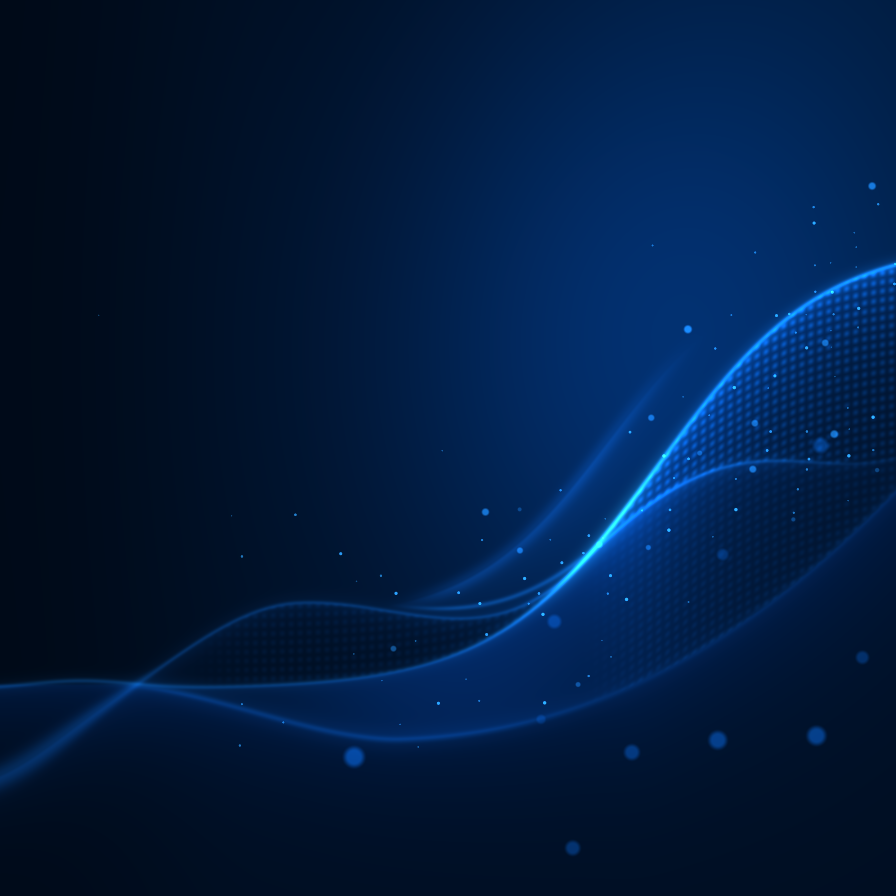
This background is drawn by a three.js fragment shader. Its source:

```glsl
// Dark blue backdrop with a glowing, twisting ribbon of light and drifting motes.
// Strands are height curves built from sigmoids and smoothsteps; the cloth is a
// dotted mesh between them, and the motes come from jittered hash grids.
varying vec2 vUv;

vec3 hash3(vec2 p) {
  vec3 q = fract(p.xyx * vec3(0.1031, 0.1030, 0.0973));
  q += dot(q, q.yzx + 33.33);
  return fract((q.xxy + q.yzz) * q.zyx);
}

float bell(float x, float width) {
  float q = x / width;
  return exp(-q * q);
}

float sigmoid(float x) {
  return 1.0 / (1.0 + exp(-x));
}

// Strand heights at x: crest, twisting edge, lower hem, distant veil
vec4 strands(float x) {
  float crest = 0.231 + 0.5 * sigmoid(10.9 * (x - 0.735)) + 0.009 * bell(x - 0.09, 0.08);
  float twist = crest - 0.11 + 0.2 * smoothstep(-0.05, 0.33, x)
    - 0.09 * smoothstep(0.33, 0.66, x) - 0.216 * smoothstep(0.64, 1.0, x);
  float hem = 0.236 - 0.062 * smoothstep(0.12, 0.45, x)
    + 0.9 * pow(max(x - 0.42, 0.0001), 2.155);
  float veil = 0.308 + 0.4 * sigmoid(13.0 * (x - 0.68));
  return vec4(crest, twist, hem, veil);
}

// Three sizes of mote: large soft discs low down, small sparks along the ribbon
vec3 motes(vec2 p) {
  vec3 light = vec3(0.0);
  for (int i = 0; i < 3; i++) {
    float layer = float(i);
    float count = 9.0 * pow(2.2, layer);
    vec2 cell = floor(p * count);
    vec3 rnd = hash3(cell + 17.0 * layer + 5.0);
    vec2 center = (cell + 0.2 + 0.6 * rnd.xy) / count;
    vec4 h = strands(center.x);
    float path = i == 0 ? h.z - 0.07 : mix(h.y, h.x, 0.6);
    float density = smoothstep(0.1, 1.0, center.x) * bell(center.y - path, 0.15);
    density *= i == 0 ? 0.65 : 0.4;
    float vary = fract(rnd.z * 37.0);
    float radius = 0.012 * pow(0.42, layer) * (0.5 + 0.6 * vary);
    float disc = 1.0 - smoothstep(0.5 * radius, 1.1 * radius, length(p - center));
    vec3 tint = mix(vec3(0.02, 0.2, 0.42), vec3(0.18, 0.58, 0.85), 0.5 * layer);
    light += tint * disc * (0.35 + 0.65 * vary) * step(rnd.z, density);
  }
  return light;
}

void main() {
  float x = vUv.x;
  float y = vUv.y;

  // Signed distance to each strand, corrected for its slope
  vec4 h = strands(x);
  vec4 slope = (strands(x + 0.002) - strands(x - 0.002)) / 0.004;
  vec4 d = (y - h) / sqrt(1.0 + slope * slope);
  vec4 under = 1.0 - smoothstep(-0.002, 0.002, d);
  float right = smoothstep(0.64, 0.74, x);
  float knot = bell(x - 0.685, 0.055);

  // Backdrop glow, shaded where the cloth covers it
  vec2 g = (vUv - vec2(0.74, 0.61)) / vec2(0.34, 0.42);
  float cover = max(under.x, under.y);
  vec3 color = vec3(0.0, 0.052, 0.125) * (0.75 + 0.25 * smoothstep(0.0, 0.3, x));
  color += vec3(0.008, 0.125, 0.29) * exp(-dot(g, g)) * mix(1.0, 0.3, cover);
  color += vec3(0.0, 0.035, 0.07) * smoothstep(0.35, 1.0, x) * y * (1.0 - cover);

  // Distant veil with a soft lower side
  float veilSpan = smoothstep(0.42, 0.52, x) * (1.0 - smoothstep(0.64, 0.8, x));
  float veilFall = under.w * exp(min(d.w, 0.0) / 0.03) * (1.0 - cover);
  color += vec3(0.02, 0.12, 0.25) * veilSpan * (0.6 * bell(d.w, 0.009) + 0.45 * veilFall);

  // Cloth: fill below the crest, haze below the hem, and the lit upper fold
  float fold = under.x * (1.0 - under.y) * right;
  float body = under.x * (1.0 - under.z);
  float crestFall = under.x * exp(min(d.x, 0.0) / 0.05);
  color += vec3(0.005, 0.075, 0.19) * body * bell(x - 0.52, 0.24);
  color += vec3(0.0, 0.035, 0.1) * under.z * exp(min(d.z, 0.0) / 0.08);
  color += vec3(0.01, 0.13, 0.3) * crestFall * (0.15 + 0.85 * right);
  color += vec3(0.01, 0.1, 0.24) * under.y * exp(min(d.y, 0.0) / 0.03)
    * (0.25 + 0.75 * knot) * (1.0 - 0.6 * smoothstep(0.8, 1.0, x));

  // Dotted mesh that follows the bend of the cloth
  vec2 meshPoint = fract(vec2(x, y - 0.5 * h.x) * 100.0) - 0.5;
  float dots = exp(-9.0 * dot(meshPoint, meshPoint));
  float pocket = under.y * (1.0 - under.x) * smoothstep(0.2, 0.3, x);
  float meshLight = fold * (0.25 + 0.75 * exp(min(d.x, 0.0) / 0.09));
  meshLight += 0.18 * body * under.y * right + 0.15 * pocket;
  color += vec3(0.02, 0.19, 0.4) * dots * meshLight;

  // Glowing strands
  float crestLine = bell(d.x, 0.0026) + 0.22 * bell(d.x, 0.009);
  color += vec3(0.06, 0.36, 0.64) * crestLine * (0.3 + 0.6 * smoothstep(0.45, 0.7, x));
  color += vec3(0.1, 0.34, 0.28) * knot * (bell(d.x, 0.003) + 0.25 * bell(d.x, 0.011));
  float twistWidth = mix(0.014, 0.0024, smoothstep(0.0, 0.2, x));
  float twistLight = 0.28 + 0.4 * bell(x - 0.72, 0.1) - 0.2 * smoothstep(0.85, 1.0, x);
  color += vec3(0.05, 0.34, 0.66) * twistLight
    * (bell(d.y, twistWidth) + 0.2 * bell(d.y, 0.011));
  float hemLight = smoothstep(0.1, 0.22, x) * (0.25 - 0.13 * smoothstep(0.4, 0.75, x));
  color += vec3(0.04, 0.33, 0.68) * hemLight * (bell(d.z, 0.0035) + 0.35 * bell(d.z, 0.014));

  // Thin thread joining the knot from the left
  float thread = d.x - 0.33 * max(0.664 - x, 0.0) / sqrt(1.0 + slope.x * slope.x);
  float threadSpan = smoothstep(0.43, 0.52, x) * (1.0 - smoothstep(0.64, 0.67, x));
  color += vec3(0.04, 0.24, 0.45) * 0.6 * threadSpan * bell(thread, 0.0025);

  color += motes(vUv);
  gl_FragColor = vec4(color, 1.0);
}
```
